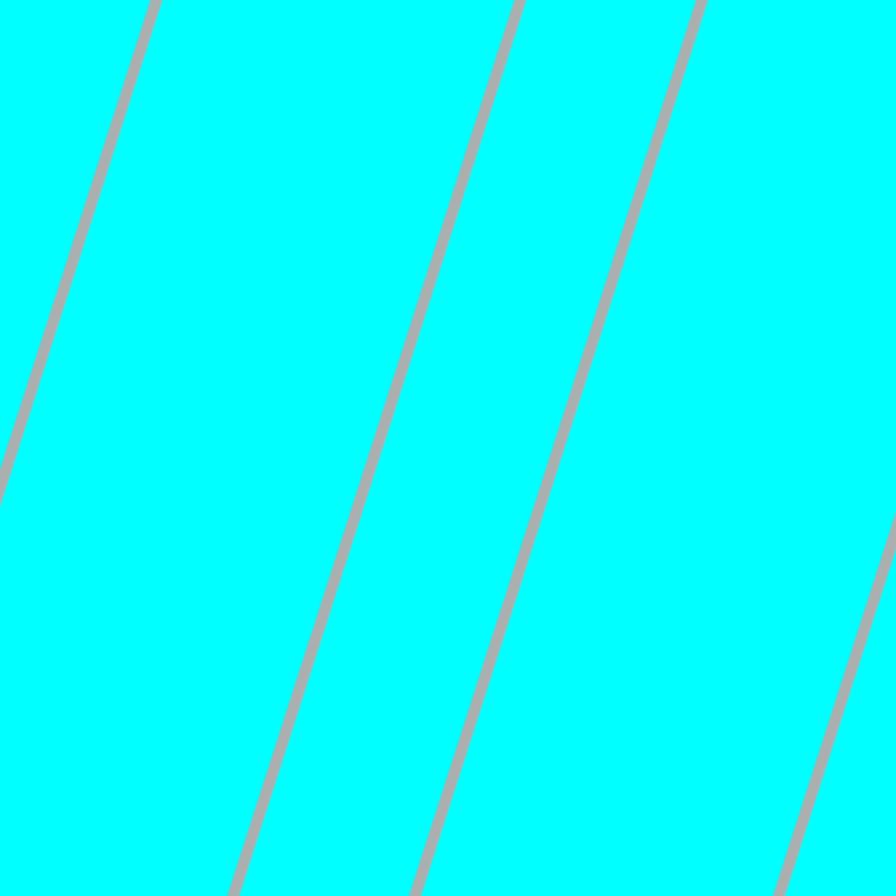
Give the GLSL for this pattern, as a Shadertoy shader.

```glsl
// Horizontal offset from the centre of the nearest pair of stripes
float pairOffset(float x) {
    float period = 0.609;
    return mod(x - 0.361 + 0.5 * period, period) - 0.5 * period;
}

// Distance to the nearest of the slanted, paired stripes
float stripeDistance(vec2 p) {
    vec2 slant = vec2(1.0, -0.3205);
    float offset = pairOffset(dot(p, slant));
    return abs(abs(offset) - 0.1014) / length(slant);
}

void mainImage(out vec4 fragColor, in vec2 fragCoord) {
    vec2 uv = fragCoord / iResolution.y;

    // Edge softness, never narrower than a pixel
    float soft = max(0.0022, 1.0 / iResolution.y);
    float stripe = 1.0 - smoothstep(-soft, soft, stripeDistance(uv) - 0.0064);

    vec3 cyan = vec3(0.0, 1.0, 1.0);
    vec3 grey = vec3(0.675, 0.685, 0.685);
    fragColor = vec4(mix(cyan, grey, stripe), 1.0);
}
```
